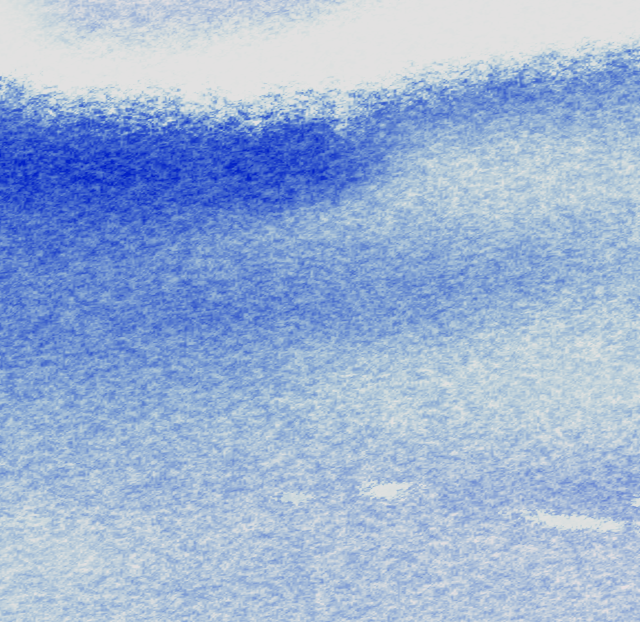
A WebGL 2 fragment shader for this texture:

```glsl
#version 300 es
precision highp float;
// A blue watercolour wash on rough paper: a pigment density field is summed
// from soft bands, broken up by slanted fibre noise, then mapped to colour.
// Dry spots and a ragged upper edge leave the bare paper showing.
#define GRAIN 0.57
#define EDGE_SPRAY 0.055
#define BASE_WASH 0.21
#define CORE_DEPTH 0.29
#define MID_DEPTH 0.36
#define PAPER vec3(0.885, 0.882, 0.882)
#define LAVENDER vec3(0.022, -0.012, 0.012)

uniform vec2 u_resolution;
out vec4 fragColor;

float hash(vec2 p) {
    vec3 q = fract(vec3(p.xyx) * 0.1031);
    q += dot(q, q.yzx + 33.33);
    return fract((q.x + q.y) * q.z);
}

float noise(vec2 p) {
    vec2 i = floor(p), f = fract(p);
    f = f * f * (3.0 - 2.0 * f);
    return mix(mix(hash(i), hash(i + vec2(1, 0)), f.x),
               mix(hash(i + vec2(0, 1)), hash(i + vec2(1, 1)), f.x), f.y);
}

// Sum of octaves, centred on zero
float fbm(vec2 p) {
    float sum = 0.0, amp = 0.5;
    for (int i = 0; i < 4; i++) {
        sum += amp * (noise(p) - 0.5);
        p = mat2(1.6, 0.5, -0.5, 1.6) * p + 17.3;
        amp *= 0.6;
    }
    return sum;
}

// Short fibres, wider than tall, with a gently wandering slant
float fibres(vec2 p) {
    vec2 q = p + 0.007 * vec2(fbm(p * 28.0), fbm(p * 28.0 + 40.0));
    q.y -= 0.12 * q.x;
    float coarse = noise(q * vec2(62, 135)) - 0.5;
    float middle = noise(q * vec2(125, 235) + 9.0) - 0.5;
    float fine = noise(q * vec2(290, 430) + 31.0) - 0.5;
    return 0.28 * coarse + 0.40 * middle + 0.44 * fine;
}

float bell(float x, float width) {
    x /= width;
    return exp(-x * x);
}

float drySpot(vec2 p, vec2 centre, vec2 radius, float rough) {
    return 1.0 - smoothstep(0.5, 1.25, length((p - centre) / radius) + rough);
}

// Boundary between the wash and the bare paper above it
float upperEdge(float x) {
    return 0.842 + 0.03 * bell(x, 0.07) + 0.055 * smoothstep(0.5, 0.72, x) + 0.12 * max(x - 0.7, 0.0);
}

float washDensity(vec2 p) {
    float x = p.x, y = p.y, d = BASE_WASH;
    // Wide middle band, narrowing and rising to the right
    float midWidth = mix(0.20, 0.075, smoothstep(0.0, 0.9, x));
    d += mix(MID_DEPTH, 0.22, smoothstep(0.2, 0.9, x))
       * (1.0 - smoothstep(0.75, 1.2, x)) * bell(y - 0.50 - 0.09 * x * x, midWidth);
    // Saturated core with a curved lower rim, deepest along its middle
    float rim = 0.60 + 0.28 * x * x;
    float soft = mix(0.10, 0.035, smoothstep(0.0, 0.5, x));
    float core = smoothstep(rim - soft, rim + soft, y) * (1.0 - smoothstep(0.48, 0.71, x));
    d += core * (CORE_DEPTH + 0.27 * bell(y - 0.745, 0.085));
    // Upper right band
    d += 0.32 * smoothstep(0.50, 0.68, x) * bell(y - 0.848 - 0.12 * (x - 0.7), 0.073);
    // Pale gap, lower right light, faint lower bands
    d -= 0.04 * smoothstep(0.5, 0.8, x) * bell(y - 0.63 - 0.1 * x, 0.06);
    d -= 0.05 * smoothstep(0.35, 0.8, x) * bell(y - 0.40, 0.07);
    d += 0.15 * smoothstep(0.45, 1.0, x) * bell(y - 0.235 + 0.03 * x, 0.055);
    d += 0.08 * bell(x - 0.30, 0.3) * bell(y - 0.24, 0.06);
    d += 0.05 * bell(x - 0.45, 0.3) * bell(y - 0.07, 0.07);
    return d - 0.07 * bell(x, 0.2) * bell(y - 0.11, 0.09);
}

void main() {
    vec2 uv = gl_FragCoord.xy / u_resolution;
    float grain = fibres(uv);
    vec2 p = uv + vec2(0.03, 0.022) * fbm(uv * 9.0 + 5.0);
    // Main wash below its sprayed edge
    float inside = upperEdge(uv.x) - uv.y + EDGE_SPRAY * (grain + 0.7 * fbm(uv * vec2(24, 14)));
    float cover = smoothstep(-0.020, 0.058, inside);
    float density = (washDensity(p) + 0.08 * fbm(uv * vec2(7, 12))) * cover;
    // Thin grey wash in the upper left corner
    float veilLine = 0.915 + 0.45 * (p.x - 0.17) * (p.x - 0.17);
    float veil = smoothstep(-0.02, 0.06, p.y - veilLine + 0.05 * grain)
               * smoothstep(0.0, 0.14, p.x + 0.5 * max(p.y - 0.96, 0.0));
    density += 0.17 * veil;
    // Spots the brush skipped
    float rough = 1.3 * grain + 1.2 * fbm(uv * 45.0);
    float dry = drySpot(uv, vec2(0.605, 0.212), vec2(0.042, 0.015), rough);
    dry = max(dry, 0.7 * drySpot(uv, vec2(0.455, 0.199), vec2(0.030, 0.009), rough));
    dry = max(dry, drySpot(uv, vec2(0.90, 0.161 - 0.10 * (uv.x - 0.9)), vec2(0.088, 0.012), rough));
    dry = max(dry, drySpot(uv, vec2(1.0, 0.192), vec2(0.012, 0.014), rough));
    dry = max(dry, 0.4 * drySpot(uv, vec2(0.05, 0.162), vec2(0.055, 0.010), rough));
    density *= 1.0 - 0.9 * dry;
    // Pigment settles in the tooth of the paper
    float wet = smoothstep(0.0, 0.25, density);
    density = clamp(density + grain * GRAIN * mix(0.10, 1.0, wet), 0.0, 1.03);
    // Pigment colour, with a violet tint in the thin washes
    vec3 color = PAPER - vec3(0.85, 0.72, 0.10) * pow(vec3(density), vec3(1.0, 1.32, 0.75));
    float violet = max(veil, (1.0 - smoothstep(0.18, 0.38, uv.y)) * (0.25 + 0.5 * uv.x));
    color += LAVENDER * violet * wet * (1.0 - dry);
    fragColor = vec4(clamp(color, 0.0, 1.0), 1.0);
}
```
